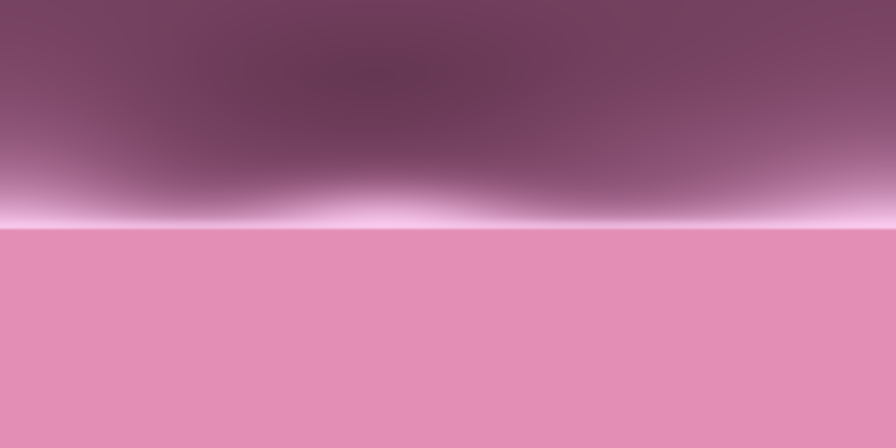
Write a Shadertoy shader that draws this background.

```glsl
// A dusky plum sky with soft glows along the horizon above a flat pink plain.

const float HORIZON = 0.489;
const float HORIZON_BLUR = 0.005;
const vec3 GROUND = vec3(0.89, 0.56, 0.71);

// Sky colour as a quadratic in the light level
const vec3 PLUM = vec3(0.45, 0.25, 0.37);
const vec3 LIGHT_TINT = vec3(1.0, 0.70, 0.90);
const vec3 LIGHT_BLOOM = vec3(0.0, 0.60, 0.30);
const float MAX_LIGHT = 0.54;

// Heights of the glows, in canvas heights
const float BAND_HEIGHT = 0.05;
const float DOME_HEIGHT = 0.09;
const float SIDE_HEIGHT = 0.155;
const float RIM_HEIGHT = 0.012;

// Horizontal places and widths, in canvas widths
const float DOME_X = 0.43;
const float DOME_WIDTH = 0.15;
const float LEFT_WIDTH = 0.17;
const float RIGHT_WIDTH = 0.20;

// Darker pocket high in the sky
const vec2 POCKET_CENTER = vec2(0.42, 0.83);
const vec2 POCKET_SIZE = vec2(0.20, 0.14);
const float POCKET_DEPTH = 0.05;

float bell(float d, float width) {
    float q = d / width;
    return exp(-q * q);
}

float skyLight(vec2 uv) {
    float h = max(uv.y - HORIZON, 0.0);

    // Glows hugging the horizon
    float band = 0.85 * exp(-h / BAND_HEIGHT);
    float rim = 0.35 * bell(h - 0.008, RIM_HEIGHT);
    float dome = 0.85 * bell(uv.x - DOME_X, DOME_WIDTH) * bell(h, DOME_HEIGHT);

    // Taller glows at both sides
    float sides = 0.82 * bell(uv.x, LEFT_WIDTH) + 0.90 * bell(uv.x - 1.0, RIGHT_WIDTH);
    sides *= exp(-h / SIDE_HEIGHT);

    // Screen blend keeps overlapping glows from clipping
    float shade = (1.0 - band) * (1.0 - rim) * (1.0 - dome) * (1.0 - sides);
    float haze = 0.04 * bell(uv.x - 0.72, 0.16) * bell(h - 0.18, 0.14);
    float pocket = POCKET_DEPTH * bell(uv.x - POCKET_CENTER.x, POCKET_SIZE.x)
                 * bell(uv.y - POCKET_CENTER.y, POCKET_SIZE.y);
    return MAX_LIGHT * (1.0 - shade) + haze - pocket;
}

vec3 skyColor(float light) {
    return PLUM + LIGHT_TINT * light + LIGHT_BLOOM * light * light;
}

void mainImage(out vec4 fragColor, in vec2 fragCoord) {
    vec2 uv = fragCoord / iResolution.xy;
    vec3 sky = skyColor(skyLight(uv));

    // Soft seam between plain and sky
    float aboveGround = smoothstep(-HORIZON_BLUR, HORIZON_BLUR, uv.y - HORIZON);
    fragColor = vec4(mix(GROUND, sky, aboveGround), 1.0);
}
```
